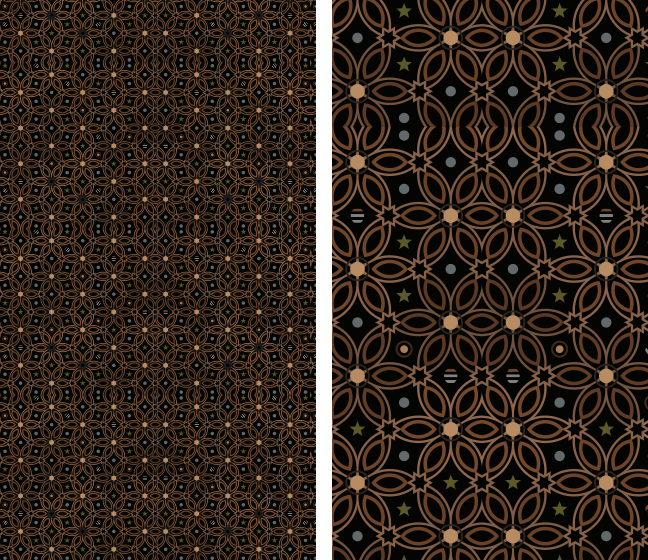
Left: the whole. Right: its middle third, enlarged.
This pattern is drawn by a Shadertoy shader. Its source:

```glsl
#define SPACINGS 8.803              // flower spacings across the canvas
#define ROW_SCALE 1.008             // rows sit slightly closer than columns
#define TILE_HALF vec2(4.33, 2.332) // mirrored across, repeated down
#define TILE_CENTRE vec2(4.326, 2.301)
#define PETAL_WIDTH 0.033
#define OUTLINE_WIDTH 0.022
#define GROUND vec3(0.014, 0.014, 0.010)
#define PETAL vec3(0.43, 0.27, 0.16)
#define OUTLINE vec3(0.53, 0.385, 0.285)
#define CORE vec3(0.72, 0.55, 0.39)
#define SLATE vec3(0.39, 0.41, 0.42)
#define LEAF vec3(0.36, 0.35, 0.16)

const float COLUMN = 0.8660254;
const float SECTOR = 1.0471976;

float hash(vec2 p) {
    return fract(sin(dot(p, vec2(127.1, 311.7))) * 43758.5453);
}

mat2 rotation(float a) {
    float c = cos(a), s = sin(a);
    return mat2(c, s, -s, c);
}

float coverage(float d, float px) {
    return clamp(0.5 - d / px, 0.0, 1.0);
}

float stroke(float d, float width, float px) {
    return coverage(abs(d) - 0.5 * width, px);
}

// Pointed leaf along x, given its half length and half width
float leafShape(vec2 p, float len, float wid) {
    float radius = (len * len + wid * wid) / (2.0 * wid);
    return length(vec2(p.x, abs(p.y) + radius - wid)) - radius;
}

// Star with a tip along y; valley is the inner radius as a fraction
float starShape(vec2 p, float radius, float points, float valley) {
    float h = 3.14159 / points;
    float a = abs(mod(atan(p.x, p.y) + h, 2.0 * h) - h);
    vec2 side = valley * vec2(sin(h), cos(h)) - vec2(0.0, 1.0);
    vec2 e = length(p) * vec2(sin(a), cos(a)) - vec2(0.0, radius);
    return dot(e, normalize(vec2(-side.y, side.x)));
}

// Closest centre of the triangular lattice
vec2 nearestFlower(vec2 p) {
    vec2 s = vec2(2.0 * COLUMN, 1.0);
    vec2 a = s * floor(p / s + 0.5);
    vec2 b = s * (floor(p / s) + 0.5);
    return distance(p, a) < distance(p, b) ? a : b;
}

// Small ornament between two flowers
vec3 drawMark(vec3 col, vec2 p, float tilt, float pick, float px) {
    if (pick < 0.57) return mix(col, SLATE, coverage(length(p) - 0.048, px));
    if (pick < 0.80) return mix(col, LEAF, coverage(starShape(p, 0.075, 5.0, 0.45), px));
    if (pick < 0.92) {
        p = rotation(tilt) * p;
        float band = smoothstep(-0.4, 0.4, cos(p.y * 120.0));
        vec3 stripes = mix(GROUND, mix(vec3(0.5), PETAL, step(0.03, p.y)), band);
        return mix(col, stripes, coverage(length(p * vec2(1.1, 0.9)) - 0.068, px));
    }
    col = mix(col, CORE * 0.9, coverage(length(p) - 0.036, px));
    return mix(col, PETAL * 0.6, stroke(length(p) - 0.07, 0.018, px));
}

vec3 drawCore(vec3 col, float r, bool dark, float px) {
    if (dark) {
        col = mix(col, vec3(0.11), coverage(r - 0.115, px));
        return mix(col, GROUND, coverage(r - 0.045, px));
    }
    col = mix(col, vec3(0.17, 0.14, 0.11), stroke(r - 0.105, 0.018, px));
    return mix(col, CORE, coverage(r - 0.068, px));
}

void mainImage(out vec4 fragColor, in vec2 fragCoord) {
    float px = SPACINGS / iResolution.x;
    vec2 p = fragCoord * px * vec2(1.0, ROW_SCALE) - TILE_CENTRE;

    // Mirrored columns, repeated rows
    p = mod(p + TILE_HALF, 2.0 * TILE_HALF) - TILE_HALF;
    p = vec2(abs(p.x) - 0.289, p.y - 0.5);
    vec2 centre = nearestFlower(p);
    vec2 d = p - centre;
    float r = length(d);
    float angle = atan(d.y, d.x);
    float tone = 0.82 + 0.36 * hash(floor(centre * 4.0 + 0.5));

    // Six petals, folded onto one axis
    float folded = mod(angle + 0.5 * SECTOR, SECTOR) - 0.5 * SECTOR;
    vec2 q = r * vec2(cos(folded), abs(sin(folded)));
    float petal = leafShape(q - vec2(0.3, 0.0), 0.15, 0.071);
    float outline = leafShape(q - vec2(0.3, 0.0), 0.27, 0.118);

    // Open star where three flowers meet
    vec2 j = q - vec2(0.57735, 0.0);
    float junction = starShape(j.yx, 0.1, 6.0, 0.577);

    vec3 col = mix(GROUND, OUTLINE * tone, stroke(outline, OUTLINE_WIDTH, px));
    col = mix(col, GROUND, coverage(junction, px));
    col = mix(col, OUTLINE, stroke(junction, OUTLINE_WIDTH, px));
    col = mix(col, PETAL * tone, stroke(petal, PETAL_WIDTH, px));

    // Ornament halfway to the neighbouring flower
    float edge = (floor(angle / SECTOR) + 0.5) * SECTOR;
    vec2 dir = vec2(cos(edge), sin(edge));
    vec2 middle = centre + 0.5 * dir;
    float pick = hash(floor(middle / vec2(0.5 * COLUMN, 0.25) + 0.5));
    col = drawMark(col, p - middle, 2.0 * dir.x * dir.y, pick, px);

    // Two neighbouring flowers have dark cores
    float column = floor(centre.x / COLUMN + 0.5);
    bool dark = abs(column - 2.5) < 1.0 && abs(centre.y - 0.5 * column + 3.0) < 0.1;
    fragColor = vec4(drawCore(col, r, dark, px), 1.0);
}
```
